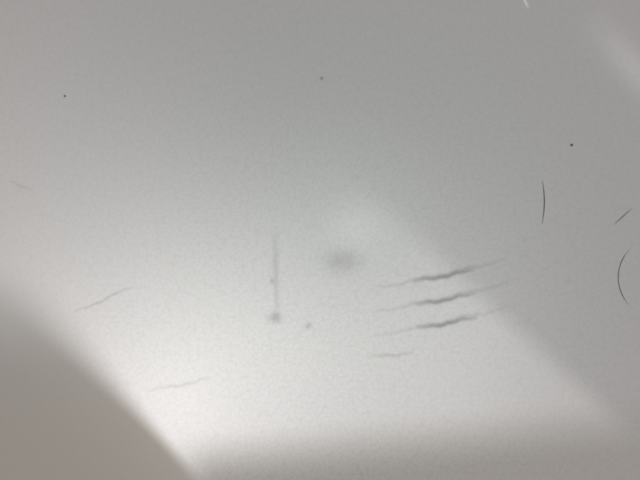
This texture is drawn by a WebGL 1 fragment shader. Its source:

```glsl
precision highp float;
uniform vec2 u_resolution;

const vec3 COOL_GREY = vec3(0.992, 1.004, 0.990);
const vec3 WARM_GREY = vec3(1.018, 0.994, 0.985);
const vec3 SHADOW_TINT = vec3(1.025, 0.985, 0.935);
const float BASE_LIGHT = 0.595;
const float GLOW_GAIN = 0.275;
const float LEFT_SHADOW = 0.55;
const float BOTTOM_SHADOW = 0.57;
const float GRAIN_SCALE = 150.0;
const float GRAIN_GAIN = 0.055;
const float SCRATCH_GAIN = 0.17;

vec2 hash2(vec2 p) {
  vec3 q = fract(p.xyx * vec3(0.1031, 0.1030, 0.0973));
  q += dot(q, q.yzx + 33.33);
  return fract((q.xx + q.yz) * q.zy);
}

// Distance to the nearest jittered cell point
float cellular(vec2 p) {
  vec2 cell = floor(p);
  vec2 f = fract(p);
  float nearest = 2.0;
  for (int j = -1; j <= 1; j++) {
    for (int i = -1; i <= 1; i++) {
      vec2 o = vec2(float(i), float(j));
      vec2 d = o + hash2(cell + o + 50.0) - f;
      nearest = min(nearest, dot(d, d));
    }
  }
  return sqrt(nearest);
}

float blob(vec2 p, vec2 center, vec2 radius) {
  vec2 d = (p - center) / radius;
  return exp(-dot(d, d));
}

// Soft line, strongest in the middle and tapered at both ends
float stroke(vec2 p, vec2 a, vec2 b, float width) {
  vec2 ab = b - a;
  float t = clamp(dot(p - a, ab) / dot(ab, ab), 0.0, 1.0);
  float d = length(p - a - ab * t) / width;
  return exp(-d * d) * (0.35 + 0.65 * sin(3.14159 * t));
}

float surfaceMarks(vec2 p) {
  float wobble = 0.002 * sin(p.x * 70.0) + 0.001 * sin(p.x * 190.0 + p.y * 30.0);
  vec2 q = p + vec2(0.0, wobble);
  float m = 0.0;
  // Three parallel scuffs with faint tails
  for (int i = 0; i < 3; i++) {
    float k = float(i);
    vec2 start = vec2(0.863 + 0.004 * k, 0.413 - 0.049 * k);
    m += stroke(q, start, start + vec2(0.120, 0.023), 0.0045);
    m += 0.30 * stroke(q, start - vec2(0.09, 0.016), start + vec2(0.19, 0.045), 0.004);
  }
  m += 0.40 * stroke(q, vec2(0.77, 0.255), vec2(0.86, 0.266), 0.004);
  // Faint scratches on the left
  m += 0.40 * stroke(q, vec2(0.155, 0.349), vec2(0.275, 0.402), 0.003);
  m += 0.35 * stroke(q, vec2(0.31, 0.186), vec2(0.44, 0.211), 0.004);
  m += 0.25 * stroke(q, vec2(0.02, 0.625), vec2(0.065, 0.602), 0.003);
  // Vertical rub and its smudges
  m += 0.35 * stroke(p, vec2(0.573, 0.515), vec2(0.577, 0.335), 0.006);
  m += 0.40 * blob(p, vec2(0.566, 0.414), vec2(0.005, 0.007));
  m += 0.65 * blob(p, vec2(0.573, 0.338), vec2(0.014, 0.011));
  m += 0.55 * blob(p, vec2(0.643, 0.322), vec2(0.007));
  return m;
}

float hairsAndSpecks(vec2 p) {
  float bend = 0.004 * cos((p.y - 0.58) * 36.0);
  float m = stroke(p - vec2(bend, 0.0), vec2(1.130, 0.535), vec2(1.130, 0.622), 0.0016);
  m += 0.6 * stroke(p, vec2(1.280, 0.533), vec2(1.315, 0.565), 0.0020);
  vec2 r = p - vec2(1.372, 0.422);
  float ring = (length(r) - 0.084) / 0.0016;
  m += 0.75 * exp(-ring * ring) * smoothstep(0.065, 0.035, abs(r.y));
  m += 1.3 * blob(p, vec2(0.135, 0.800), vec2(0.0022));
  m += 1.6 * blob(p, vec2(1.191, 0.698), vec2(0.0025));
  m += 0.6 * blob(p, vec2(0.670, 0.837), vec2(0.0035));
  return m;
}

void main() {
  vec2 p = gl_FragCoord.xy / u_resolution.y;
  p.x *= 1.33333 * u_resolution.y / u_resolution.x;

  // Broad reflected light
  float light = BASE_LIGHT + GLOW_GAIN * blob(p, vec2(0.46, 0.17), vec2(0.52, 0.40));
  light += 0.065 * smoothstep(0.65, 0.0, p.x) * smoothstep(1.3, 0.5, p.y);
  light += 0.025 * blob(p, vec2(0.70, 0.50), vec2(0.35, 0.25));
  light += 0.04 * blob(p, vec2(0.36, 0.13), vec2(0.12, 0.16));

  // Bright wedge on the lower right
  float wedge = dot(p - vec2(1.024, 0.375), vec2(0.669, 0.743));
  light += 0.075 * smoothstep(0.025, -0.045, wedge) * smoothstep(0.65, 1.05, p.x);
  // Pale streak in the upper right corner
  light += 0.055 * stroke(p, vec2(1.25, 0.94), vec2(1.40, 0.77), 0.035);
  light += 0.12 * stroke(p, vec2(1.090, 1.005), vec2(1.100, 0.985), 0.003);

  // Dent with a highlight above it
  light -= 0.075 * blob(p, vec2(0.712, 0.456), vec2(0.038, 0.024));
  light += 0.035 * blob(p, vec2(0.738, 0.530), vec2(0.06, 0.05));

  // Shadows: sharp diagonal on the left, soft band along the bottom
  float side = dot(p - vec2(0.417, 0.0), vec2(-0.748, -0.664));
  side -= 0.025 * smoothstep(0.38, 0.55, p.y);
  float soft = mix(0.016, 0.065, smoothstep(0.05, 0.45, p.y));
  float leftShade = smoothstep(-soft, soft * 1.4, side);
  float leftLevel = LEFT_SHADOW + 0.06 * exp(-max(side, 0.0) * 9.0) + 0.13 * smoothstep(0.2, 0.52, p.y);
  float rim = 0.025 + 0.09 * (p.x - 0.42);
  float bottomShade = smoothstep(rim + 0.085, rim - 0.06, p.y) * smoothstep(0.30, 0.46, p.x);
  light = mix(light, BOTTOM_SHADOW, bottomShade * 0.95);
  light = mix(light, leftLevel, leftShade);

  // Metallic grain in two cellular layers
  vec2 g = p * GRAIN_SCALE;
  float grain = 0.6 * (0.48 - cellular(g)) + 0.4 * (0.48 - cellular(g * 0.53 + 17.0));
  float grainMask = 0.35 + 0.65 * blob(p, vec2(0.60, 0.27), vec2(0.55, 0.45));
  light += GRAIN_GAIN * grain * grainMask * (1.0 - 0.7 * leftShade);

  light -= SCRATCH_GAIN * surfaceMarks(p);
  light -= 0.24 * hairsAndSpecks(p);

  // Cool center, warmer rims and shadows
  float warmth = 1.0 - blob(p, vec2(0.72, 0.60), vec2(0.55, 0.50));
  vec3 tint = mix(COOL_GREY, WARM_GREY, warmth);
  tint = mix(tint, SHADOW_TINT, max(leftShade * smoothstep(0.5, 0.1, p.y), 0.6 * bottomShade));
  gl_FragColor = vec4(clamp(light * tint, 0.0, 1.0), 1.0);
}
```
